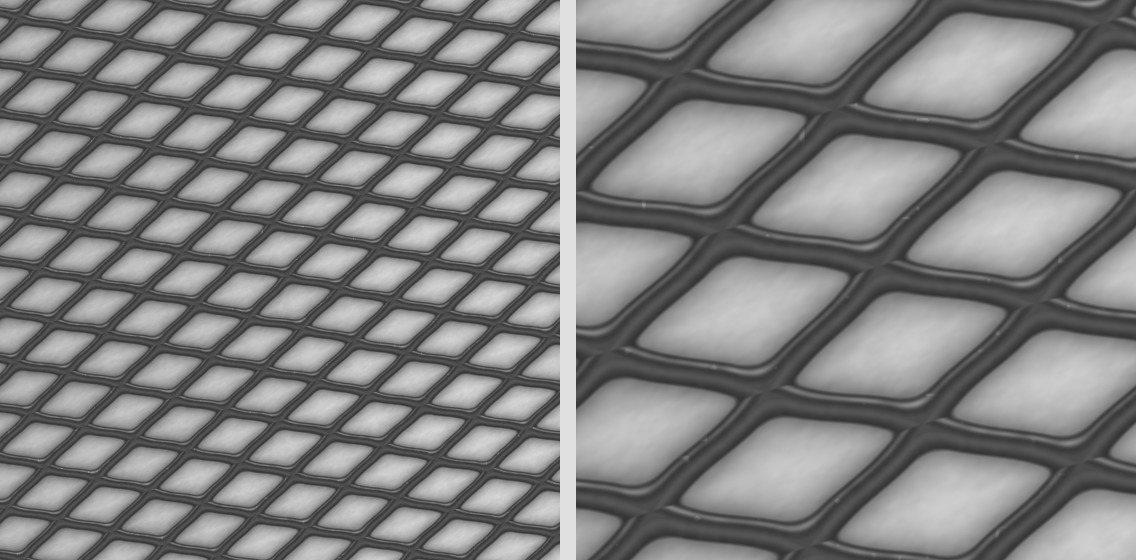
Left: the whole. Right: its middle third, enlarged.
A WebGL 1 fragment shader for this texture:

```glsl
precision highp float;
// Slanted expanded-metal mesh of dark strands over a pale, softly shaded backing.
// A skewed lattice, bent by sines, gives each diamond cell; distances to its four
// sides, joined smoothly at the blunt corners, shade the opening and the strands.
uniform vec2 u_resolution;

float hash(vec2 p) {
  return fract(sin(dot(p, vec2(127.1, 311.7))) * 43758.5453);
}

float noise(vec2 p) {
  vec2 i = floor(p), f = fract(p);
  f = f * f * (3.0 - 2.0 * f);
  return mix(mix(hash(i), hash(i + vec2(1.0, 0.0)), f.x),
             mix(hash(i + vec2(0.0, 1.0)), hash(i + 1.0), f.x), f.y);
}

float cross2(vec2 a, vec2 b) {
  return a.x * b.y - a.y * b.x;
}

float smoothMin(float a, float b, float k) {
  float h = max(k - abs(a - b), 0.0) / k;
  return min(a, b) - 0.25 * k * h * h;
}

float bump(float x, float width) {
  return exp(-x * x / (width * width));
}

void main() {
  vec2 p = gl_FragCoord.xy / u_resolution;
  float pixel = 12.0 / min(u_resolution.x, u_resolution.y);

  // Lattice coordinates: whole numbers are the cell centres
  vec2 alongFlat = vec2(0.0939, -0.02155);
  vec2 alongSteep = vec2(-0.0678, -0.07246);
  vec2 wobble = vec2(noise(p * 9.0), noise(p * 9.0 + 40.0)) - 0.5;
  vec2 q = p - vec2(0.526, 0.460) + 0.003 * wobble;
  vec2 grid = vec2(cross2(q, alongSteep), cross2(alongFlat, q))
            / cross2(alongFlat, alongSteep);
  grid += 0.025 * sin(6.2832 * grid.yx);
  vec2 cellId = floor(grid + 0.5);
  vec2 cell = grid - cellId;

  // Distances to the sides, as fractions of the cell height
  float upper = smoothMin(0.5 + cell.x, 0.5 + cell.y, 0.17);
  float right = 0.5 - cell.x;
  float bottom = 0.5 - cell.y;
  float lower = smoothMin(right, bottom, 0.17);
  float inside = smoothMin(upper, lower, 0.07);

  // Backing: bright in the middle, shadowed near the strands, faintly streaked
  vec2 streak = vec2(p.x + p.y * 0.6, p.y - p.x * 0.6);
  float grain = 0.6 * noise(streak * vec2(70.0, 150.0))
              + 0.4 * noise(streak * vec2(170.0, 320.0)) - 0.5;
  float depth = max(inside - 0.108, 0.0);
  float backing = 0.45 + 0.37 * (1.0 - exp(-depth / 0.14));
  backing += 0.06 * grain + 0.025 * (hash(cellId) - 0.5);
  backing *= mix(0.95, 1.04, smoothstep(0.0, 0.9, p.x));

  // Strands: rounded dark body below, worn bright rim on the lip above
  float body = 0.20 + 0.13 * bump(max(upper, 0.0) - 0.025, 0.045);
  float lip = 0.20 + 0.13 * bump(max(lower, 0.0) + 0.025, 0.045);
  float flatness = smoothstep(-0.1, 0.1, right - bottom);
  float shine = mix(0.15, 0.24, flatness) + 0.09 * bump(right - bottom, 0.14);
  float wear = 0.75 + 0.5 * noise(p * 110.0);
  lip += shine * wear * bump(lower - 0.070, 0.021);
  float side = smoothstep(-0.02, 0.02, lower - upper);
  float metal = mix(lip, body, side) + 0.02 * (noise(p * 240.0) - 0.5);

  // Small pale scuffs on the rims
  float scuff = smoothstep(0.86, 0.96, noise(p * 190.0 + 7.0));
  metal += 0.12 * scuff * (1.0 - side) * bump(lower - 0.07, 0.03);

  float edge = max(0.016, pixel);
  float opening = smoothstep(-edge, edge, inside - 0.108);
  gl_FragColor = vec4(vec3(mix(metal, backing, opening)), 1.0);
}
```
